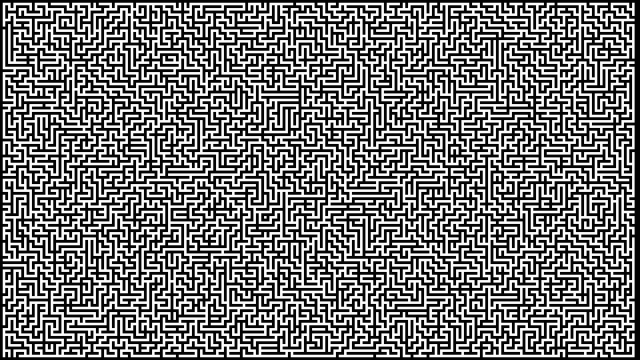
Write a WebGL 1 fragment shader that draws this pattern.

```glsl
precision highp float;
// A dense maze of white corridors between black walls of nearly equal width.
// Every lattice post raises one wall; posts choose in four interleaved rounds,
// each avoiding cells already walled in, so that corridors run long and winding.

uniform vec2 u_resolution;

#define ROWS 67.0          // corridor cells over the canvas height
#define WALL_WIDTH 0.525   // share of the lattice pitch
#define EDGE_PIXELS 1.0    // width of the smoothed edges
#define OVERLAP_COST 4.0   // penalty for doubling an existing wall
#define RANDOMNESS 1.0     // weight of chance against even spacing
#define WALL_COLOR vec3(0.01)
#define PATH_COLOR vec3(0.99)

vec4 hash4(vec2 p) {
  return fract(sin(dot(p, vec2(127.1, 311.7)) + vec4(0.0, 17.3, 41.9, 73.7)) * 43758.5453);
}

// East, north, west, south for 0 to 3
vec2 heading(int k) {
  if (k == 0) return vec2(1.0, 0.0);
  if (k == 1) return vec2(0.0, 1.0);
  if (k == 2) return vec2(-1.0, 0.0);
  return vec2(0.0, -1.0);
}

vec2 diagonal(int k) {
  vec2 d = heading(k);
  return d + vec2(-d.y, d.x);
}

// Cost that a wall with its middle at m, relative to a post, adds to each heading
vec4 wallCost(vec2 m) {
  vec4 reach = vec4(distance(m, vec2(0.5)), distance(m, vec2(-0.5, 0.5)),
                    distance(m, vec2(-0.5)), distance(m, vec2(0.5, -0.5)));
  vec4 load = step(reach, vec4(0.6));
  vec4 overlap = step(length(m), 0.6) * max(vec4(m, -m), 0.0);
  return load + load.wxyz + OVERLAP_COST * overlap;
}

vec2 cheapest(vec2 post, vec4 cost) {
  vec4 c = cost + RANDOMNESS * hash4(post);
  float least = min(min(c.x, c.y), min(c.z, c.w));
  if (c.x <= least) return heading(0);
  if (c.y <= least) return heading(1);
  if (c.z <= least) return heading(2);
  return heading(3);
}

// The four rounds: each one knows the walls of the rounds before it
vec2 firstPick(vec2 post) {
  return cheapest(post, vec4(0.0));
}

vec2 secondPick(vec2 post) {
  vec4 cost = vec4(0.0);
  for (int k = 0; k < 4; k++) {
    vec2 g = diagonal(k);
    cost += wallCost(g + 0.5 * firstPick(post + g));
  }
  return cheapest(post, cost);
}

vec4 adjacentCost(vec2 post, vec2 firstAxis) {
  vec4 cost = vec4(0.0);
  for (int k = 0; k < 4; k++) {
    vec2 d = heading(k);
    vec2 wall = abs(dot(d, firstAxis)) > 0.5 ? firstPick(post + d) : secondPick(post + d);
    cost += wallCost(d + 0.5 * wall);
  }
  return cost;
}

vec2 thirdPick(vec2 post) {
  return cheapest(post, adjacentCost(post, vec2(1.0, 0.0)));
}

vec2 fourthPick(vec2 post) {
  vec4 cost = adjacentCost(post, vec2(0.0, 1.0));
  for (int k = 0; k < 4; k++) {
    vec2 g = diagonal(k);
    cost += wallCost(g + 0.5 * thirdPick(post + g));
  }
  return cheapest(post, cost);
}

bool onBorder(vec2 post, vec2 last) {
  return any(lessThan(post, vec2(0.5))) || any(greaterThan(post, last - 0.5));
}

vec2 pick(vec2 post, vec2 last) {
  if (onBorder(post, last)) return vec2(0.0);
  vec2 parity = mod(post, 2.0);
  if (parity.x < 0.5) return parity.y < 0.5 ? firstPick(post) : fourthPick(post);
  return parity.y < 0.5 ? thirdPick(post) : secondPick(post);
}

// 1 if a wall joins the post to its neighbour in direction d
float wallBetween(vec2 post, vec2 postPick, vec2 d, vec2 last) {
  if (onBorder(post, last) && onBorder(post + d, last)) return 1.0;
  return max(step(0.5, dot(postPick, d)), step(0.5, -dot(pick(post + d, last), d)));
}

void main() {
  // Lattice coordinates: posts at integers, half a wall of margin at the origin
  float blocks = 2.0 * ROWS + 1.0;
  vec2 q = 0.5 * (gl_FragCoord.xy / u_resolution.y * blocks - 0.5);
  vec2 last = vec2(floor(0.5 * (blocks * u_resolution.x / u_resolution.y - 1.0) + 0.001), ROWS);
  vec2 post = floor(q + 0.5);
  vec2 side = vec2(q.x < post.x ? -1.0 : 1.0, q.y < post.y ? -1.0 : 1.0);

  // Coverage of the corridor bands beside the post
  float edge = EDGE_PIXELS * 0.5 * blocks / u_resolution.y;
  vec2 open = clamp((abs(q - post) - 0.5 * WALL_WIDTH) / edge + 0.5, 0.0, 1.0);

  vec2 own = pick(post, last);
  float wallX = wallBetween(post, own, vec2(side.x, 0.0), last);
  float wallY = wallBetween(post, own, vec2(0.0, side.y), last);
  float path = open.x * open.y + open.x * (1.0 - open.y) * (1.0 - wallX)
             + open.y * (1.0 - open.x) * (1.0 - wallY);

  // Solid margin outside the outer walls
  vec2 inside = step(vec2(0.0), q) * step(q, last);
  gl_FragColor = vec4(mix(WALL_COLOR, PATH_COLOR, path * inside.x * inside.y), 1.0);
}
```
